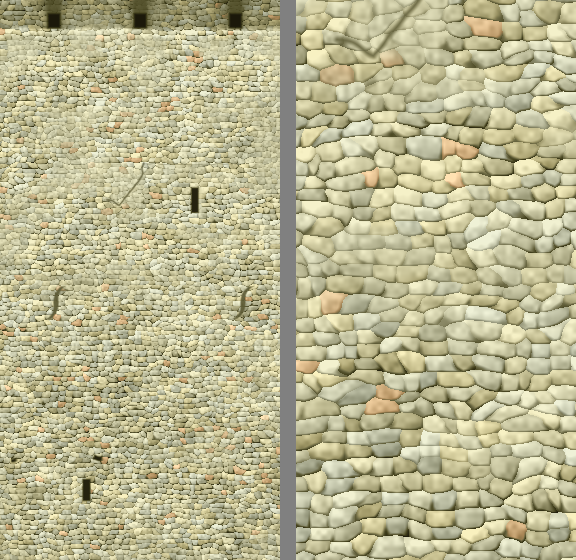
Left: the whole. Right: its middle third, enlarged.
This texture is drawn by a WebGL 1 fragment shader. Its source:

```glsl
precision highp float;
// Sunlit rubble-stone tower wall with shadowed slots, arrow slits, iron anchors and a crack.
uniform vec2 u_resolution;

float hash(vec2 p) {
  return fract(sin(dot(p, vec2(127.1, 311.7))) * 43758.5453);
}

float noise(vec2 p) {
  vec2 i = floor(p), f = fract(p);
  f = f * f * (3.0 - 2.0 * f);
  return mix(mix(hash(i), hash(i + vec2(1, 0)), f.x),
             mix(hash(i + vec2(0, 1)), hash(i + vec2(1, 1)), f.x), f.y);
}

float fbm(vec2 p) {
  return 0.55 * noise(p) + 0.3 * noise(p * 2.1 + 7.3) + 0.15 * noise(p * 4.3 + 3.1);
}

// Soft coverage of a shape from its signed distance
float cover(float dist, float soft) {
  return 1.0 - smoothstep(-soft, soft, dist);
}

float box(vec2 p, vec2 centre, vec2 halfSize) {
  vec2 d = abs(p - centre) - halfSize;
  return length(max(d, 0.0)) + min(max(d.x, d.y), 0.0);
}

float segment(vec2 p, vec2 a, vec2 b) {
  vec2 ab = b - a;
  return length(p - a - ab * clamp(dot(p - a, ab) / dot(ab, ab), 0.0, 1.0));
}

// S-shaped iron wall anchor, leaning right at the top
float anchor(vec2 p, vec2 centre, float reach) {
  vec2 d = p - centre;
  float u = d.y / 0.058;
  float slope = 3.0 * reach * u * u / 0.058;
  float curve = abs(d.x - reach * u * u * u) / sqrt(1.0 + slope * slope);
  return max(curve - mix(0.009, 0.004, min(abs(u), 1.0)), abs(d.y) - 0.058);
}

// Stones in loose courses: x = joint distance, yz = offset from centre, w = stone id
vec4 rubble(vec2 q) {
  float first = 9.0, second = 9.0, id = 0.0;
  vec2 offset = vec2(0.0);
  for (int j = -1; j <= 1; j++) {
    float row = floor(q.y) + float(j);
    float shift = hash(vec2(row, 7.0));
    for (int i = -1; i <= 1; i++) {
      vec2 cell = vec2(floor(q.x - shift) + float(i), row);
      vec2 jitter = vec2(hash(cell), hash(cell + 41.7)) - 0.5;
      vec2 r = q - cell - vec2(shift + 0.5, 0.5) - jitter * vec2(0.7, 0.55);
      float d = sqrt(sqrt(dot(r * r, r * r)));
      if (d < first) {
        second = first;
        first = d;
        offset = r;
        id = hash(cell + 13.3);
      } else {
        second = min(second, d);
      }
    }
  }
  return vec4(second - first, offset, id);
}

// Olive shadow to pale limestone, indexed by brightness
vec3 limestone(float tone) {
  return vec3(tone + 0.015, tone + 0.005, max(tone - 0.14, tone * 0.45));
}

// Dark recess below the parapet, with shaded flanks widening upward
float slot(float tone, vec2 p, float x) {
  float flare = abs(p.x - x) - 0.032 - 0.35 * max(p.y - 1.94, 0.0);
  tone *= 1.0 - 0.3 * cover(flare, 0.025) * smoothstep(1.893, 1.903, p.y);
  tone = mix(tone, 0.3, 0.75 * cover(box(p, vec2(x, 1.97), vec2(0.024, 0.07)), 0.008));
  return mix(tone, 0.09, cover(box(p, vec2(x, 1.926), vec2(0.022, 0.026)), 0.007));
}

float opening(float tone, vec2 p, vec2 centre, vec2 halfSize) {
  return mix(tone, 0.13, cover(box(p, centre, halfSize), 0.005));
}

void main() {
  vec2 p = gl_FragCoord.xy / u_resolution.x;
  vec2 ragged = p + 0.012 * (vec2(noise(p * 45.0), noise(p * 45.0 + 19.0)) - 0.5);

  // Plaster patches and dressed blocks soften the rubble
  float plaster = 0.65 * smoothstep(0.52, 0.72, fbm(p * vec2(4.0, 8.0) + 2.0));
  plaster *= mix(0.5, 1.0, smoothstep(0.7, 1.3, p.y));
  plaster = max(plaster, 0.8 * cover(box(ragged, vec2(0.455, 1.33), vec2(0.06, 0.07)), 0.02));
  plaster = max(plaster, 0.7 * cover(box(ragged, vec2(0.97, 1.47), vec2(0.07, 0.13)), 0.03));
  vec2 block = vec2(mod(p.x - 0.194, 0.229), p.y);
  float dressed = cover(box(block, vec2(0.115, 1.83), vec2(0.056, 0.033)), 0.005);
  plaster = max(plaster, 0.75 * dressed);

  // Stone relief lit from the upper left
  vec2 bend = vec2(noise(p * 24.0), noise(p * 24.0 + 31.0)) - 0.5;
  vec4 stone = rubble(p * vec2(35.0, 55.0) + bend * vec2(0.9, 0.8));
  float joint = 1.0 - smoothstep(0.0, 0.3, stone.x);
  float underside = smoothstep(0.3, -0.4, stone.z);
  float depth = mix(0.5, 1.3, noise(p * vec2(14.0, 22.0)));
  float relief = (stone.w - 0.5) * 0.22 + dot(stone.yz, vec2(-0.1, 0.18));
  relief -= joint * depth * mix(0.06, 0.34, underside);
  float tone = 0.79 + relief * (1.0 - 0.8 * plaster);
  tone += (noise(p * 150.0) - 0.5) * 0.17 + (fbm(p * 9.0) - 0.5) * 0.16;
  tone -= 0.03 * smoothstep(1.2, 0.2, p.y);

  // Parapet shade above a pale ledge
  tone += 0.07 * cover(box(ragged, vec2(0.5, 1.885), vec2(0.6, 0.01)), 0.006);
  tone *= 1.0 - 0.27 * smoothstep(1.892, 1.908, ragged.y);
  tone = slot(tone, p, 0.193);
  tone = slot(tone, p, 0.501);
  tone = slot(tone, p, 0.841);

  // Crack and the ledge line running from it
  float crack = segment(ragged, vec2(0.516, 1.414), vec2(0.495, 1.354));
  crack = min(crack, segment(ragged, vec2(0.495, 1.354), vec2(0.43, 1.268)));
  crack = min(crack, segment(ragged, vec2(0.43, 1.268), vec2(0.385, 1.286)));
  tone = mix(tone, 0.36, 0.85 * cover(crack - 0.003, 0.004));
  float ledge = segment(ragged, vec2(0.516, 1.414), vec2(0.83, 1.412));
  tone = mix(tone, 0.46, 0.6 * cover(ledge - 0.002, 0.004));

  // Slits, putlog holes and iron anchors
  tone = mix(tone, 0.84, 0.8 * cover(box(p, vec2(0.709, 1.285), vec2(0.012, 0.048)), 0.005));
  tone = opening(tone, p, vec2(0.696, 1.285), vec2(0.013, 0.045));
  tone = opening(tone, p, vec2(0.309, 0.25), vec2(0.014, 0.039));
  tone = opening(tone, ragged, vec2(0.352, 0.367), vec2(0.015, 0.008));
  tone = opening(tone, ragged, vec2(0.05, 0.36), vec2(0.007, 0.006));
  float iron = min(anchor(p, vec2(0.2, 0.919), 0.025), anchor(p, vec2(0.868, 0.919), 0.029));
  tone = mix(tone, 0.34, 0.9 * cover(iron, 0.004));

  // Ochre, grey and rare reddish stones
  float hue = fract(stone.w * 17.0);
  float tint = (1.0 - plaster) * smoothstep(0.35, 0.6, tone);
  vec3 colour = limestone(clamp(tone, 0.07, 0.94));
  colour += tint * mix(vec3(-0.02, 0.0, 0.045), vec3(0.025, 0.0, -0.055), hue);
  colour += tint * step(0.965, hue) * vec3(0.04, -0.06, -0.05);
  gl_FragColor = vec4(colour, 1.0);
}
```
